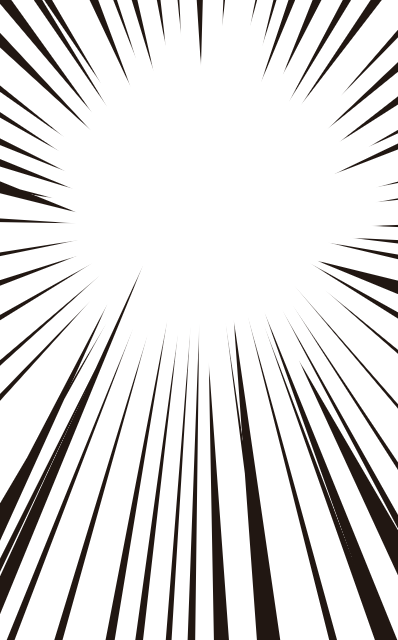
A WebGL 2 fragment shader for this background:

```glsl
#version 300 es
precision highp float;
// Radial focus lines: tapered ink strokes around an empty white centre.

uniform vec2 u_resolution;
out vec4 fragColor;

// Lengths are fractions of the canvas height; the origin is at the lower left.
const vec3 PAPER = vec3(1.0);
const vec3 INK = vec3(0.13, 0.09, 0.07);
const int STROKES = 60;
const float SPACING = 6.2831853 / float(STROKES);
const float START_ANGLE = -0.117;           // direction of the first stroke
const float CROWDING = 0.15;                // denser below, sparser above
const float ANGLE_JITTER = 0.5;             // share of the spacing between strokes
const vec2 HOLE_CENTRE = vec2(0.314, 0.694);
const float HOLE_RADIUS = 0.2;
const float TIP_STAGGER = 0.08;             // how far tips may retreat outward
const float FOCUS_HEIGHT = 0.64;            // height the strokes aim back to
const float FOCUS_DROP = 0.04;              // lower aim for upper strokes
const float FOCUS_LIFT = 0.17;              // higher aim for lower strokes
const float AIM_JITTER = 0.05;
// Half-width per length: thin and broad.
const vec2 SIDE_TAPER = vec2(0.024, 0.05);
const vec2 LOWER_TAPER = vec2(0.007, 0.015);
// Bold accents: tip direction in degrees, tip radius, aim in degrees, taper.
const int ACCENTS = 8;
const vec4 ACCENT[ACCENTS] = vec4[](
    vec4(187.6, 0.196, 162.0, 0.070), vec4(229.0, 0.223, 244.0, 0.028),
    vec4(230.0, 0.141, 246.5, 0.021), vec4(272.6, 0.260, 272.6, 0.027),
    vec4(284.7, 0.200, 276.2, 0.036), vec4(298.5, 0.207, 290.8, 0.022),
    vec4(300.7, 0.298, 297.5, 0.048), vec4(330.7, 0.207, 341.9, 0.075));

float hash(float n) {
    return fract(sin(n * 12.9898) * 43758.5453);
}

vec2 direction(float angle) {
    return vec2(cos(angle), sin(angle));
}

// Coverage of an endless wedge that widens from its tip along a unit axis.
float wedge(vec2 p, vec2 tip, vec2 axis, float taper, float pixel) {
    vec2 q = p - tip;
    float halfWidth = taper * max(dot(q, axis), 0.0);
    float across = abs(q.x * axis.y - q.y * axis.x);
    float edge = clamp((halfWidth - across) / pixel + 0.5, 0.0, 1.0);
    // Fade where the wedge is thinner than a pixel.
    return edge * min(2.0 * halfWidth / pixel, 1.0);
}

float accentStroke(vec2 p, vec4 accent, float pixel) {
    vec2 tip = HOLE_CENTRE + accent.y * direction(radians(accent.x));
    return wedge(p, tip, direction(radians(accent.z)), accent.w, pixel);
}

float stroke(vec2 p, float id, float pixel) {
    // Even directions, crowded towards the bottom.
    float even = START_ANGLE + SPACING * id;
    float slot = even - CROWDING * cos(even);
    float gap = SPACING * (1.0 + CROWDING * sin(even));

    // Leave the slot to an accent that falls in it.
    for (int i = 0; i < ACCENTS; i++) {
        if (abs(radians(ACCENT[i].x) - slot) < 0.5 * gap) return 0.0;
    }

    // Tip on the staggered rim of the hole.
    vec2 outward = direction(slot + gap * ANGLE_JITTER * (hash(id + 1.3) - 0.5));
    float stagger = hash(id + 101.7);
    vec2 tip = HOLE_CENTRE + (HOLE_RADIUS + TIP_STAGGER * stagger * stagger) * outward;

    // Lower strokes aim at a higher focus, so they fall more steeply.
    float above = max(outward.y, 0.0);
    float below = min(outward.y, 0.0);
    float focusY = FOCUS_HEIGHT - FOCUS_DROP * above + FOCUS_LIFT * below * below;
    vec2 aim = tip - vec2(HOLE_CENTRE.x, focusY);
    float aimAngle = atan(aim.y, aim.x) + AIM_JITTER * (hash(id + 211.9) - 0.5);

    // Long lower strokes widen slowly.
    float lower = 1.0 - smoothstep(-0.85, -0.1, outward.y);
    vec2 range = mix(SIDE_TAPER, LOWER_TAPER, lower);
    float taper = mix(range.x, range.y, hash(id + 307.1));

    return wedge(p, tip, direction(aimAngle), taper, pixel);
}

void main() {
    vec2 p = gl_FragCoord.xy / u_resolution.y;
    // Keep the strokes centred at other aspect ratios.
    p.x += 0.5 * (0.621 - u_resolution.x / u_resolution.y);
    float pixel = 1.0 / u_resolution.y;

    float ink = 0.0;
    for (int i = 0; i < STROKES; i++) {
        ink = max(ink, stroke(p, float(i), pixel));
    }
    for (int i = 0; i < ACCENTS; i++) {
        ink = max(ink, accentStroke(p, ACCENT[i], pixel));
    }
    fragColor = vec4(mix(PAPER, INK, ink), 1.0);
}
```
